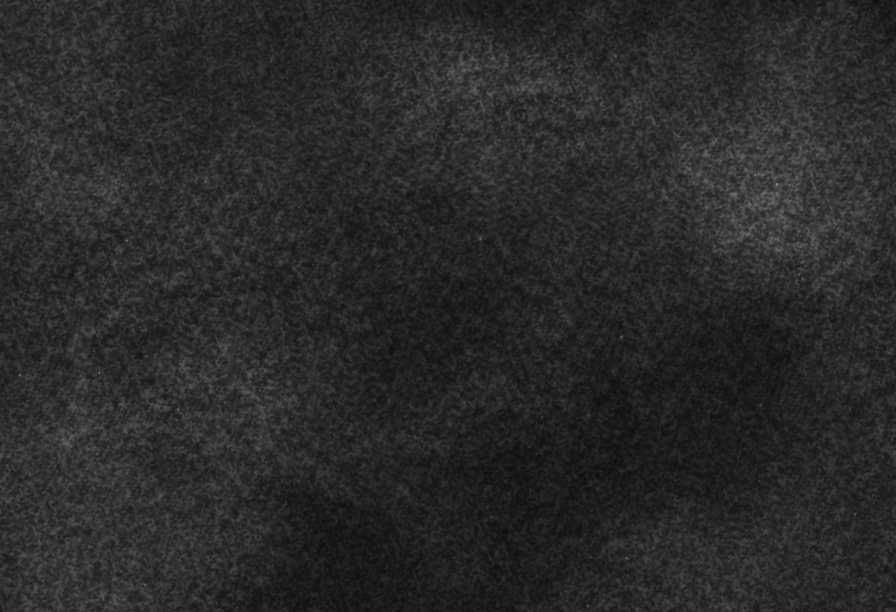
A Shadertoy shader for this texture:

```glsl
// Dark, worn charcoal surface: soft smoky patches under a fine leathery grain,
// with sparse curved hairs and dust specks. Tone is summed in log space, so
// the grain is quiet in the shadows and livelier in the pale patches.

const float BASE_TONE     = 0.136;  // median grey
const float CLOUD_SCALE   = 2.6;    // smoky patches per canvas height
const float CLOUD_AMOUNT  = 0.72;
const float POOL_AMOUNT   = 0.50;   // broad pale pools
const float GRAIN_SCALE   = 250.0;  // finest grains per canvas height
const float GRAIN_AMOUNT  = 0.36;
const float CLUMP_SCALE   = 115.0;
const float CLUMP_AMOUNT  = 0.20;
const float FIBRE_SCALE   = 42.0;   // wrinkled leathery ridges
const float FIBRE_AMOUNT  = 0.32;
const float HAIR_WIDTH    = 0.0016;
const float HAIR_AMOUNT   = 0.50;
const float SPECK_SCALE   = 16.0;
const float SPECK_RADIUS  = 0.0015;
const float SPECK_AMOUNT  = 0.75;
const vec3  TINT          = vec3(1.0, 1.0, 1.004);

// Pale pools: centre as a fraction of the canvas, then radius
const vec3 POOLS[4] = vec3[4](
    vec3(0.05, 0.85, 0.26), vec3(0.87, 0.70, 0.25),
    vec3(0.14, 0.10, 0.30), vec3(0.54, 0.84, 0.16));

float hash(vec2 p) {
    return fract(sin(dot(p, vec2(127.1, 311.7))) * 43758.5453);
}

// Smooth value noise, from -1 to 1
float noise(vec2 p) {
    vec2 cell = floor(p), f = fract(p);
    f = f * f * (3.0 - 2.0 * f);
    float low  = mix(hash(cell), hash(cell + vec2(1, 0)), f.x);
    float high = mix(hash(cell + vec2(0, 1)), hash(cell + vec2(1, 1)), f.x);
    return 2.0 * mix(low, high, f.y) - 1.0;
}

mat2 rotation(float angle) {
    float c = cos(angle), s = sin(angle);
    return mat2(c, -s, s, c);
}

float fbm(vec2 p) {
    float sum = 0.0, amplitude = 0.5;
    for (int i = 0; i < 6; i++) {
        sum += amplitude * noise(p);
        p = rotation(0.6) * p * 2.03 + 17.3;
        amplitude *= 0.52;
    }
    return sum;
}

// Short bent strokes, at most one per cell
float hairs(vec2 p, float scale, float share, float pixel) {
    vec2 g = p * scale, cell = floor(g);
    float sum = 0.0;
    for (int j = -1; j <= 1; j++)
    for (int i = -1; i <= 1; i++) {
        vec2 id = cell + vec2(i, j);
        vec2 q = g - id - vec2(hash(id + 3.1), hash(id + 7.7));
        q = rotation(-mix(-0.6, 1.7, hash(id + 11.3))) * q;
        q.y += 2.4 * (hash(id + 19.9) - 0.5) * q.x * q.x;
        float halfLength = mix(0.12, 0.42, hash(id + 23.5));
        float stroke = 1.0 - smoothstep(0.0, (HAIR_WIDTH + pixel) * scale, abs(q.y));
        float ends = 1.0 - smoothstep(0.3 * halfLength, halfLength, abs(q.x));
        float present = step(hash(id + 31.7), share);
        sum += present * stroke * ends * mix(0.3, 1.0, hash(id + 41.1));
    }
    return sum;
}

// Tiny dust dots, kept away from the cell borders
float specks(vec2 p, float pixel) {
    vec2 g = p * SPECK_SCALE, id = floor(g);
    vec2 centre = 0.1 + 0.8 * vec2(hash(id + 53.3), hash(id + 61.9));
    float d = length(g - id - centre) / SPECK_SCALE;
    float radius = SPECK_RADIUS * mix(0.5, 1.3, hash(id + 71.3));
    float dot_ = 1.0 - smoothstep(radius - 0.5 * pixel, radius + pixel, d);
    return dot_ * step(hash(id + 83.1), 0.32) * mix(0.3, 1.0, hash(id + 97.7));
}

void mainImage(out vec4 fragColor, in vec2 fragCoord) {
    float pixel = 1.0 / iResolution.y;
    float aspect = iResolution.x * pixel;
    vec2 p = fragCoord * pixel;
    vec2 warp = vec2(fbm(p * 5.0 + 40.0), fbm(p * 5.0 + 90.0));

    // Smoky patches and pale pools
    float tone = CLOUD_AMOUNT * fbm(p * CLOUD_SCALE + 0.35 * warp + 5.0);
    float pools = 0.0;
    for (int i = 0; i < 4; i++) {
        vec2 d = (p + 0.12 * warp - POOLS[i].xy * vec2(aspect, 1.0)) / POOLS[i].z;
        pools += exp(-dot(d, d));
    }
    tone += POOL_AMOUNT * (pools - 0.32);

    // Grain, clumps and wrinkled fibres
    float fibre = 1.0 - abs(noise(p * FIBRE_SCALE + 3.5 * warp
                + 0.9 * noise(p * 75.0 + 8.0)));
    float fibrePatch = smoothstep(-0.5, 0.6, noise(p * 6.0 + 31.0));
    tone += GRAIN_AMOUNT * noise(rotation(0.4) * p * GRAIN_SCALE);
    tone += CLUMP_AMOUNT * noise(rotation(1.1) * p * CLUMP_SCALE + 2.0 * warp);
    tone += FIBRE_AMOUNT * fibrePatch * (fibre * fibre - 0.48);

    // Hairs gather in loose groups, broken up by the grain
    float group = smoothstep(-0.2, 0.6, noise(p * 4.0 + 63.0));
    float broken = 0.7 + 0.3 * noise(p * 150.0 + 12.0);
    float strokes = hairs(p + 0.02 * warp, 15.0, 0.35, pixel)
                  + 0.6 * hairs(p + 0.02 * warp + 4.3, 28.0, 0.40, pixel);
    tone += HAIR_AMOUNT * strokes * broken * (0.25 + 0.75 * group);
    tone += SPECK_AMOUNT * specks(p, pixel);

    fragColor = vec4(clamp(BASE_TONE * exp(tone) * TINT, 0.0, 1.0), 1.0);
}
```
